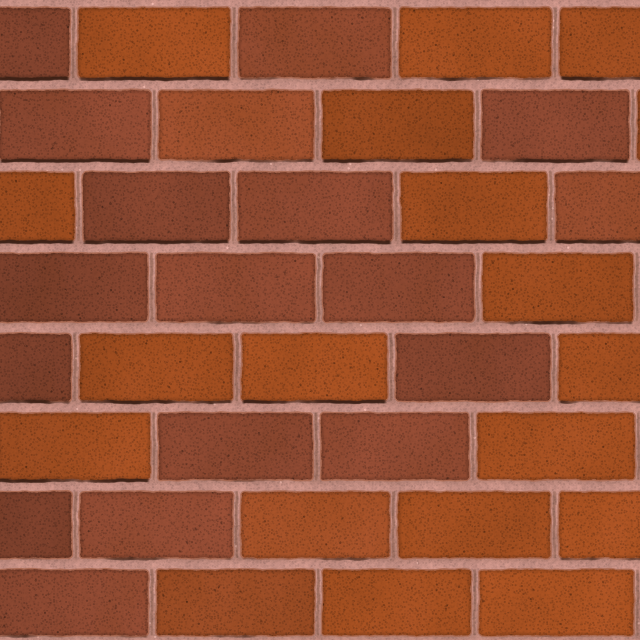
Write a three.js fragment shader that draws this texture.

```glsl
// Running-bond brick wall: eight courses of worn orange and plum bricks in pale pink mortar.
#define ROWS 8.0
#define COLS 4.0
#define BED 0.0088      // half thickness of horizontal joints
#define HEAD 0.0058     // half thickness of vertical joints
#define CORNER 0.006
#define SOFT 0.0022
#define WEAR 0.0013     // edge wobble
#define GRAIN 230.0     // pit cells across the wall
#define SEED 4.0

varying vec2 vUv;

const vec3 ORANGE = vec3(0.635, 0.305, 0.125);
const vec3 PLUM = vec3(0.555, 0.285, 0.195);
const vec3 MORTAR = vec3(0.78, 0.565, 0.52);
const vec3 MORTAR_DARK = vec3(0.60, 0.42, 0.36);
const vec3 RIM = vec3(0.67, 0.42, 0.33);
const vec3 SHADOW = vec3(0.20, 0.10, 0.06);

float hash(vec2 p) {
  p = fract(p * vec2(0.1031, 0.1137) + 0.37);
  p += dot(p, p.yx + 33.33);
  return fract((p.x + p.y) * p.x * 17.3);
}

// Layered, rotated sines, about -1 to 1
float waves(vec2 p) {
  float sum = 0.0, amp = 0.46;
  for (int i = 0; i < 4; i++) {
    sum += amp * sin(p.x + 1.7 * sin(p.y * 0.8 + float(i)));
    p = mat2(1.4, 1.3, -1.3, 1.4) * p + 2.0;
    amp *= 0.6;
  }
  return sum;
}

// Cellular noise: x = distance to the nearest point, y = its random value
vec2 cells(vec2 p) {
  vec2 id = floor(p), f = fract(p), best = vec2(9.0, 0.0);
  for (int j = -1; j <= 1; j++)
    for (int i = -1; i <= 1; i++) {
      vec2 o = vec2(float(i), float(j)), c = id + o;
      vec2 point = o + vec2(hash(c + 7.1), hash(c + 51.7));
      float dist = length(point - f);
      if (dist < best.x) best = vec2(dist, hash(c + 93.3));
    }
  return best;
}

void main() {
  vec2 p = vUv;
  vec2 wobble = WEAR * vec2(waves(p * 75.0), waves(p.yx * 70.0 + 11.0));

  // Courses, slightly uneven in height
  float v = p.y * ROWS + 0.02 + 0.075 * sin(3.14159 * p.y);
  float bed = floor(v + 0.5);
  float dv = (v - bed) / ROWS + wobble.y;
  float row = dv < 0.0 ? bed - 1.0 : bed;

  // Bricks, offset by half on every other course, with jittered joints
  float u = p.x * COLS + 0.03 + 0.5 * mod(row, 2.0);
  float joint = floor(u + 0.5);
  float du = (u - joint - 0.05 * (hash(vec2(joint, row)) - 0.5)) / COLS + wobble.x;
  vec2 brick = vec2(du < 0.0 ? joint - 1.0 : joint, row) + SEED;

  // Signed distance to the rounded brick, negative inside
  vec2 q = vec2(HEAD, BED) + CORNER - abs(vec2(du, dv));
  float d = length(max(q, 0.0)) + min(max(q.x, q.y), 0.0) - CORNER;

  // Surface noise
  vec2 pit = cells(p * GRAIN);
  vec2 chip = cells(p * 75.0 + 19.0);
  float blotch = waves(p * vec2(26.0, 17.0) + brick * 5.0);
  float fine = waves(p * 420.0);
  float pits = (1.0 - smoothstep(0.1, 0.6, pit.x)) * pit.y;
  float chips = (1.0 - smoothstep(0.06, 0.2, chip.x)) * step(0.86, chip.y);

  // Fired clay: tone per brick, mottling, pits and darker edges
  float tone = smoothstep(0.35, 0.65, hash(brick * 3.7 + 1.3));
  vec3 clay = mix(ORANGE, PLUM, clamp(tone + 0.12 * blotch, 0.0, 1.0));
  clay *= 0.93 + 0.14 * hash(brick * 5.3 + 8.0) + 0.045 * blotch + 0.025 * fine;
  clay *= mix(0.91, 1.0, smoothstep(0.0, 0.25, p.x));
  clay *= 1.0 - 0.20 * pits - 0.22 * chips;
  clay *= 1.0 - 0.15 * smoothstep(-0.008, -0.001, d);

  // Mortar: sandy, greyer along the core of vertical joints and under bricks
  float core = 1.0 - smoothstep(0.0008, 0.0036, abs(du + 0.0007));
  core *= smoothstep(BED - 0.002, BED + 0.002, abs(dv));
  float under = 0.35 * smoothstep(-0.002, BED, dv);
  vec3 mortar = mix(MORTAR, MORTAR_DARK, max(0.85 * core, under));
  mortar *= 1.0 + 0.05 * fine + 0.05 * waves(p * 60.0) - 0.10 * pits;
  mortar += 0.12 * chips * step(0.95, chip.y);

  // Blend through a dusty rim
  vec3 color = mix(clay, RIM, smoothstep(-SOFT, 0.0, d + 0.0006 * fine));
  color = mix(color, mortar, smoothstep(0.0, SOFT, d));

  // Ragged gaps under the bricks, deeper in the upper courses
  float depth = 0.6 * hash(brick * 2.9 + 4.0) + 0.55 * p.y;
  depth = smoothstep(0.4, 0.8, depth + 0.22 * waves(vec2(p.x * 38.0, row * 4.0)));
  float width = 0.0018 + 0.0022 * depth;
  float gap = 1.0 - smoothstep(0.3 * width, width, abs(dv - BED + 0.0008));
  gap *= depth * step(0.0, dv) * smoothstep(HEAD, HEAD + 0.006, abs(du));
  color = mix(color, SHADOW, 0.9 * gap);

  gl_FragColor = vec4(color, 1.0);
}
```
